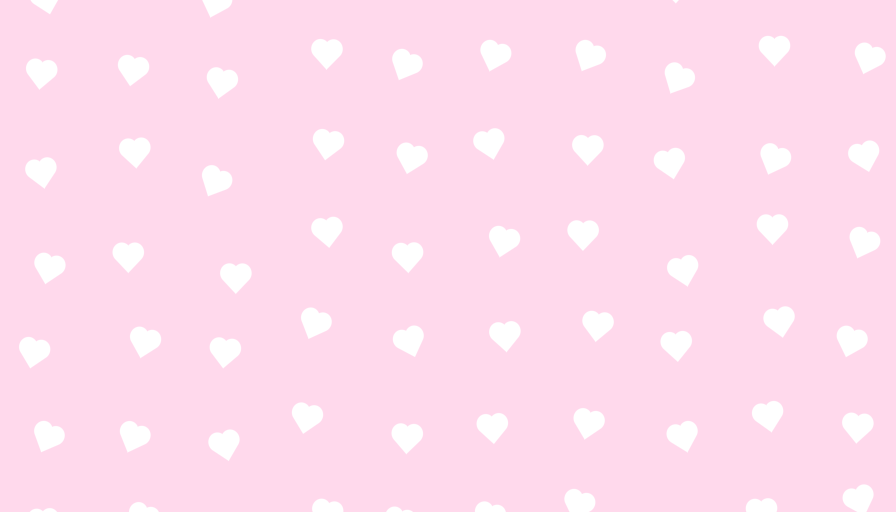
A Shadertoy shader for this pattern:

```glsl
// Small white hearts scattered over a flat pale pink ground.
// Each cell of a column-staggered grid holds one heart, jittered and tilted
// by a hash; the nearest heart's distance field gives the smooth edge.

const vec3 PINK = vec3(1.0, 0.852, 0.927);
const vec3 WHITE = vec3(1.0);
const vec2 CELL = vec2(0.177, 0.176);   // grid pitch, in canvas heights
const float HEART_SCALE = 0.051;        // canvas heights per heart unit
const float HEART_STRETCH = 1.06;       // height relative to width
const float HEART_MIDDLE = 0.58;        // centre of the heart above its tip
const float JITTER = 0.13;              // largest offset, in cells
const float STAGGER = 0.6;              // largest column shift, in cells
const float TILT = 0.42;                // largest turn, in radians
const float TILT_BIAS = 0.06;           // slight clockwise lean
const float SEED = 17.0;

// Three random values in 0..1 for a grid cell.
vec3 hash3(vec2 cell) {
    vec3 q = fract(vec3(cell.xyx + SEED) * vec3(0.1031, 0.1030, 0.0973));
    q += dot(q, q.yxz + 33.33);
    return fract((q.xxy + q.yzz) * q.zyx);
}

// Signed distance to a heart with its tip at the origin.
float heartDistance(vec2 p) {
    p.x = abs(p.x);
    if (p.x + p.y > 1.0) {
        return length(p - vec2(0.25, 0.75)) - sqrt(0.125);
    }
    vec2 toNotch = p - vec2(0.0, 1.0);
    vec2 toSide = p - 0.5 * max(p.x + p.y, 0.0);
    float nearest = min(dot(toNotch, toNotch), dot(toSide, toSide));
    return sqrt(nearest) * sign(p.x - p.y);
}

mat2 rotation(float angle) {
    float c = cos(angle), s = sin(angle);
    return mat2(c, s, -s, c);
}

// Distance to the nearest scattered heart, in canvas heights.
float scatteredHearts(vec2 p) {
    vec2 grid = p / CELL;
    float nearest = 1e3;
    for (int i = -1; i <= 1; i++) {
        float column = floor(grid.x) + float(i);
        float shift = STAGGER * hash3(vec2(column, 71.0)).x;
        float baseRow = floor(grid.y - shift);
        for (int j = -1; j <= 1; j++) {
            vec2 cell = vec2(column, baseRow + float(j));
            vec3 random = hash3(cell) * 2.0 - 1.0;
            vec2 centre = cell + 0.5 + JITTER * random.xy;
            centre.y += shift;

            vec2 local = rotation(TILT * random.z + TILT_BIAS) * (p - centre * CELL);
            local /= HEART_SCALE * vec2(1.0, HEART_STRETCH);
            local.y += HEART_MIDDLE;
            nearest = min(nearest, heartDistance(local) * HEART_SCALE);
        }
    }
    return nearest;
}

void mainImage(out vec4 fragColor, in vec2 fragCoord) {
    vec2 p = fragCoord / iResolution.y;
    float edge = 0.7 / iResolution.y;
    float heart = 1.0 - smoothstep(-edge, edge, scatteredHearts(p));
    fragColor = vec4(mix(PINK, WHITE, heart), 1.0);
}
```
